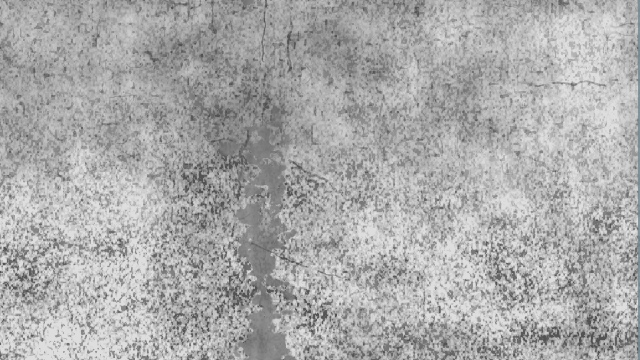
Reproduce this texture procedurally as a WebGL 1 fragment shader.

```glsl
precision highp float;
// Weathered concrete wall in greys: soft cloudy plaster above, coarse peeling
// grain below, and a dark ragged stain running down. Layered value noise sets
// the tone, a finer noise gives the grain, and distances draw stain and cracks.

uniform vec2 u_resolution;

float hash(vec2 cell) {
  vec3 q = fract(vec3(cell.xyx) * 0.1031);
  q += dot(q, q.yzx + 33.33);
  return fract((q.x + q.y) * q.z);
}

float noise(vec2 p) {
  vec2 i = floor(p), f = fract(p);
  f = f * f * (3.0 - 2.0 * f);
  return mix(mix(hash(i), hash(i + vec2(1.0, 0.0)), f.x),
             mix(hash(i + vec2(0.0, 1.0)), hash(i + vec2(1.0, 1.0)), f.x), f.y);
}

float fbm(vec2 p) {
  float sum = 0.0, amp = 0.53;
  for (int i = 0; i < 4; i++) {
    sum += amp * noise(p);
    p = p * 2.07 + 17.3;
    amp *= 0.5;
  }
  return sum;
}

// Soft round patch, 1 at its centre.
float patchAt(vec2 p, vec2 centre, vec2 radius) {
  vec2 d = (p - centre) / radius;
  return exp(-dot(d, d));
}

// Thin broken line between two points, bent by noise.
float crack(vec2 p, vec2 a, vec2 b, float width) {
  vec2 bent = p + 0.035 * (vec2(fbm(p * 14.0), fbm(p * 14.0 + 50.0)) - 0.5);
  vec2 ab = b - a;
  float t = clamp(dot(bent - a, ab) / dot(ab, ab), 0.0, 1.0);
  float line = 1.0 - smoothstep(width * 0.4, width * 1.6, length(bent - a - ab * t));
  return line * smoothstep(0.25, 0.5, noise(p * 38.0));
}

// Ragged vertical stain that widens and dissolves near its top.
float stainMask(vec2 p) {
  float swell = exp(-pow((p.y - 0.62) / 0.1, 2.0));
  float centre = 0.735 + 0.03 * (noise(vec2(p.y * 6.0, 3.0)) - 0.5)
               + 0.05 * smoothstep(0.6, 0.74, p.y) - 0.015 * swell;
  float ragged = 0.15 * (fbm(p * 22.0) - 0.5) + 0.06 * (noise(p * 75.0) - 0.5);
  float d = abs(p.x - centre) - 0.042 - 0.03 * swell + ragged;
  d += 0.1 * smoothstep(0.6, 0.8, p.y);
  float flakes = smoothstep(0.5, 0.6, fbm(p * vec2(30.0, 36.0) + 9.0))
               * smoothstep(0.3, 0.45, p.y);
  float soft = 0.01 + 0.035 * smoothstep(0.5, 0.7, p.y);
  return (1.0 - smoothstep(-soft, soft, d)) * (1.0 - 0.8 * flakes);
}

void main() {
  vec2 p = gl_FragCoord.xy / u_resolution.y;
  float clouds = fbm(p * vec2(3.2, 4.6) + 4.0) - 0.5;
  float mottle = fbm(p * vec2(13.0, 16.0)) - 0.5;
  float streaks = noise(p * vec2(55.0, 5.0)) - 0.5;

  // Broad tone: light below and at the right, duller at the upper left.
  float low = 1.0 - smoothstep(0.3, 0.75, p.y + 0.5 * clouds);
  float bands = fbm(p * vec2(2.5, 7.0) + 40.0) - 0.5;
  float tone = 0.638 + 0.06 * low + 0.26 * clouds + 0.2 * mottle + 0.06 * streaks;
  tone += 0.22 * low * bands;
  float smoothPatch = patchAt(p, vec2(0.4, 0.49), vec2(0.07, 0.1))
                    + patchAt(p, vec2(1.37, 0.53), vec2(0.09, 0.09))
                    + patchAt(p, vec2(0.34, 0.91), vec2(0.06, 0.08));
  tone += 0.09 * smoothPatch;
  tone += 0.17 * patchAt(p, vec2(1.62, 0.8), vec2(0.13, 0.3));
  tone += 0.05 * patchAt(p, vec2(0.2, 0.15), vec2(0.3, 0.15));
  tone -= 0.05 * patchAt(p, vec2(0.05, 0.88), vec2(0.3, 0.2));
  tone -= 0.1 * patchAt(p, vec2(0.6, 0.35), vec2(0.14, 0.4));
  tone -= 0.08 * patchAt(p, vec2(0.75, 0.68), vec2(0.14, 0.13));
  tone -= 0.18 * patchAt(p, vec2(1.63, 0.12), vec2(0.09, 0.08));

  // Grain: dark pits and pale chips, stronger in the rough lower part.
  float rough = (0.3 + 0.7 * low) * (1.0 - 0.7 * clamp(smoothPatch, 0.0, 1.0));
  rough *= 0.65 + 0.8 * noise(p * vec2(9.0, 13.0) + 30.0);
  float grain = 0.55 * noise(p * vec2(180.0, 135.0))
              + 0.3 * noise(p * vec2(290.0, 250.0) + 70.0)
              + 0.15 * noise(p * vec2(75.0, 50.0) + 120.0);
  float pits = smoothstep(0.5, 0.74, grain - 0.25 * mottle);
  float chips = 1.0 - smoothstep(0.26, 0.5, grain - 0.15 * mottle);
  float detail = (0.035 + 0.09 * rough) * chips - (0.045 + 0.2 * rough) * pits;
  detail -= 0.15 * smoothstep(0.78, 0.9, noise(p * vec2(105.0, 90.0) + 200.0));

  // Stain, nearly smooth inside.
  float stain = stainMask(p);
  float stainTone = 0.49 + 0.12 * mottle + 0.06 * streaks
                  - 0.05 * smoothstep(0.5, 0.7, p.y);
  float wall = mix(tone + detail, stainTone + 0.15 * detail, stain);

  // Long cracks, then scattered short ones from ridges of noise.
  float cracks = crack(p, vec2(0.73, 0.76), vec2(0.74, 1.02), 0.002);
  cracks = max(cracks, crack(p, vec2(0.81, 0.78), vec2(0.81, 1.02), 0.003));
  cracks = max(cracks, crack(p, vec2(0.66, 0.42), vec2(0.69, 0.64), 0.003));
  cracks = max(cracks, crack(p, vec2(0.8, 0.55), vec2(0.9, 0.49), 0.003));
  cracks = max(cracks, crack(p, vec2(0.7, 0.32), vec2(1.02, 0.2), 0.0025));
  cracks = max(cracks, crack(p, vec2(1.48, 0.765), vec2(1.68, 0.765), 0.003));
  float ridge = 1.0 - smoothstep(0.015, 0.05, abs(noise(p * 24.0 + 11.0) - 0.5));
  cracks = max(cracks, 0.5 * ridge * smoothstep(0.72, 0.82, noise(p * 15.0 + 90.0)));
  wall -= 0.2 * cracks * (1.0 - 0.6 * stain);

  // Neutral grey with a thin bluish rim at the right edge.
  vec3 colour = vec3(clamp(wall + 0.02, 0.32, 0.87));
  float rim = smoothstep(-0.007, -0.004, p.x - u_resolution.x / u_resolution.y);
  gl_FragColor = vec4(mix(colour, vec3(0.45, 0.53, 0.57), 0.8 * rim), 1.0);
}
```
